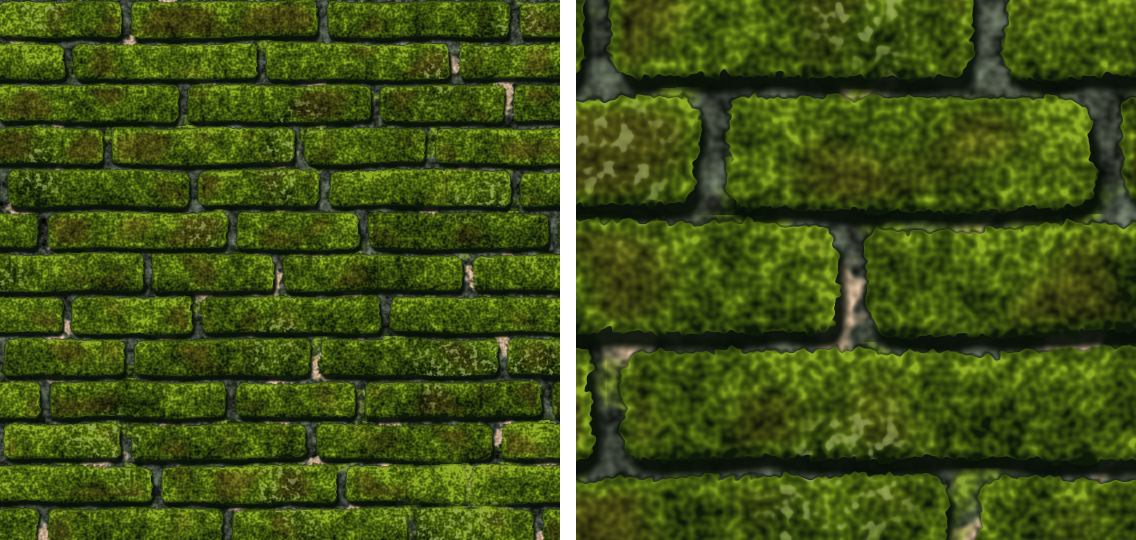
Left, the full canvas; right, a detail of the centre.
This texture is drawn by a WebGL 2 fragment shader. Its source:

```glsl
#version 300 es
precision highp float;
uniform vec2 u_resolution;
out vec4 fragColor;

// Layout, in units of the canvas width, measured down from the top edge
const int ROWS = 13;
const float ROW_PITCH = 0.0755;
const float ROW_START = -0.0032;
const float PITCH_TOP = 0.346;
const float PITCH_BOTTOM = 0.328;
const float SHORT_RATIO = 0.69;
const float JOINT = 0.0165;
const float BED = 0.0100;
const float CORNER = 0.013;
// Left edge of the one short brick in each course
const float SHORT_START[ROWS] = float[ROWS](
    -0.012, -0.116, 0.671, 0.535, 0.345, 0.415, 0.264,
    0.121, -0.001, 0.414, -0.003, 0.609, 0.733);

// Surface
const float WOBBLE = 0.006;
const float FRINGE = 0.0065;
const vec2 SHADOW_OFFSET = vec2(0.004, 0.0085);
const vec2 OVERGROWN = vec2(0.82, 0.89);
const float OVERGROWN_RADIUS = 0.16;
const vec3 MOSS[5] = vec3[5](
    vec3(0.05, 0.10, 0.03), vec3(0.15, 0.22, 0.04), vec3(0.24, 0.33, 0.05),
    vec3(0.36, 0.47, 0.07), vec3(0.56, 0.68, 0.14));
const vec3 BROWN = vec3(0.27, 0.23, 0.07);
const vec3 LICHEN = vec3(0.58, 0.62, 0.40);
const vec3 MORTAR = vec3(0.25, 0.28, 0.23);
const vec3 PALE_MORTAR = vec3(0.76, 0.66, 0.54);
const vec3 SHADOW = vec3(0.025, 0.055, 0.025);

float hash(vec2 p) {
    vec3 q = fract(p.xyx * vec3(0.1031, 0.1030, 0.0973));
    q += dot(q, q.yzx + 33.33);
    return fract((q.x + q.y) * q.z);
}

float gradientDot(vec2 cell, vec2 offset) {
    float angle = 6.2832 * hash(cell);
    return dot(vec2(cos(angle), sin(angle)), offset);
}

float noise(vec2 p) {
    vec2 i = floor(p), f = fract(p), e = vec2(1.0, 0.0);
    vec2 u = f * f * f * (f * (f * 6.0 - 15.0) + 10.0);
    float near = mix(gradientDot(i, f), gradientDot(i + e, f - e), u.x);
    float far = mix(gradientDot(i + e.yx, f - e.yx), gradientDot(i + e.xx, f - e.xx), u.x);
    return mix(near, far, u.y);
}

// x: signed distance, y: height within the brick (-1 top, 1 bottom), zw: brick id
vec4 brickAt(vec2 p) {
    float row = clamp(floor((p.y - ROW_START) / ROW_PITCH), 0.0, float(ROWS - 1));
    float pitch = mix(PITCH_TOP, PITCH_BOTTOM, row / float(ROWS - 1));
    float shortWidth = SHORT_RATIO * pitch;
    float x = p.x - SHORT_START[int(row)];
    float past = step(shortWidth, x);
    float column = floor((x - past * shortWidth) / pitch);
    bool isShort = x >= 0.0 && past < 0.5;
    float left = isShort ? 0.0 : column * pitch + past * shortWidth;
    float width = isShort ? shortWidth : pitch;

    vec2 id = vec2(column + 2.0 * past + 5.0, row);
    vec2 local = vec2(x - left - 0.5 * width, p.y - ROW_START - (row + 0.5) * ROW_PITCH);
    local.y += 0.012 * (hash(id + 7.0) - 0.5) * local.x;
    vec2 halfSize = 0.5 * vec2(width - JOINT, ROW_PITCH - BED) - 0.002 * hash(id + 3.0);
    vec2 q = abs(local) - halfSize + CORNER;
    float dist = length(max(q, 0.0)) + min(max(q.x, q.y), 0.0) - CORNER;
    return vec4(dist, local.y / halfSize.y, id);
}

vec3 mossRamp(float tone) {
    float t = clamp(tone, 0.0, 3.999);
    int i = int(t);
    return mix(MOSS[i], MOSS[i + 1], fract(t));
}

void main() {
    float pixel = 1.0 / u_resolution.x;
    vec2 p = vec2(gl_FragCoord.x, u_resolution.y - gl_FragCoord.y) * pixel;
    // Noise from broad patches down to single tufts
    float patches = noise(p * 9.0 + 4.0);
    float clumps = noise(p * 34.0 + 17.0);
    float tufts = noise(p * 95.0 + 31.0);
    float grain = noise(p * 210.0 + 53.0);

    vec2 bent = p + WOBBLE * vec2(noise(p * 11.0 + 61.0), noise(p * 8.0 + 83.0));
    vec4 brick = brickAt(bent);
    float overgrowth = 1.0 - smoothstep(0.2, 1.0, length(p - OVERGROWN) / OVERGROWN_RADIUS);
    float dist = brick.x + FRINGE * (0.5 * clumps + 0.7 * tufts + 0.5 * grain)
               - 0.005 * overgrowth * (0.6 + 2.0 * clumps);

    // Moss: bright along the top and the ends, dim towards the foot
    float rim = smoothstep(-0.014, -0.001, dist);
    float tone = 2.12 + 1.3 * patches + 1.5 * clumps + 1.8 * tufts + 2.0 * grain;
    tone += 0.8 * (hash(brick.zw) - 0.5) + 0.4 * rim - 0.5 * brick.y + 0.3 * overgrowth;
    tone -= 1.3 * smoothstep(0.72, 1.05, brick.y);
    float bare = smoothstep(-0.05, 0.4, noise(p * 13.0 + 97.0) + 0.4 * (hash(brick.zw + 11.0) - 0.5));
    vec3 moss = mix(mossRamp(tone), BROWN * (0.45 + 0.26 * tone), 0.65 * bare * (1.0 - rim));
    float lichen = smoothstep(0.2, 0.4, noise(p * 7.0 + 41.0)) * smoothstep(0.1, 0.35, tufts + 0.5 * grain);
    moss = mix(moss, LICHEN, 0.6 * lichen);

    // Mortar: grey with pale bare spots, green creep and brick shadow
    vec3 mortar = MORTAR * (0.9 + 0.9 * clumps + 0.8 * tufts + 0.5 * grain);
    float pale = smoothstep(0.20, 0.34, noise(p * vec2(15.0, 13.0) + 23.0) + 0.15 * tufts);
    mortar = mix(mortar, PALE_MORTAR * (1.0 + 0.4 * grain), pale);
    float creep = smoothstep(0.12, 0.4, noise(p * 19.0 + 71.0) + 0.2 * tufts + 0.45 * overgrowth);
    mortar = mix(mortar, mossRamp(tone), 0.8 * creep);
    float shadowDist = brickAt(bent - SHADOW_OFFSET).x + 0.004 * clumps;
    float shade = max(1.0 - smoothstep(-0.003, 0.004, shadowDist), 0.6 - 0.6 * smoothstep(0.0, 0.004, dist));
    mortar = mix(mortar, SHADOW, shade * (0.92 - 0.5 * creep * overgrowth));

    float cover = 1.0 - smoothstep(-pixel, pixel, dist);
    fragColor = vec4(clamp(mix(mortar, moss, cover), 0.0, 1.0), 1.0);
}
```
